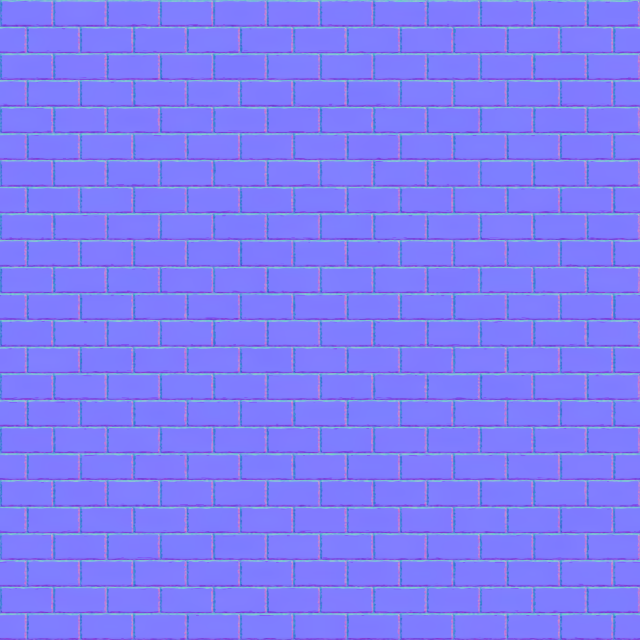
Write a three.js fragment shader that draws this texture map.

```glsl
// Tangent-space normal map of a running-bond brick wall with tight, worn joints.
// Each brick is a rounded box; its edge slopes, roughened by wrapping noise,
// join a slight tilt of the face, and the normal shortens inside the joints.

varying vec2 vUv;

// Lengths are in brick heights; a brick is 2 wide and 1 high.
const vec2 BRICKS = vec2(12.0, 24.0);      // repeats across and up
const vec2 HALF_BRICK = vec2(1.0, 0.5);
const float CORNER = 0.10;                 // corner radius
const float WIDTH_SIDE = 0.068;            // bevel width at left and right
const float WIDTH_LEVEL = 0.052;           // bevel width at top and bottom
const float SOFT = 0.028;                  // edge smoothing
const float WOBBLE = 0.040;                // raggedness of the bevel line
const float SLOPE_RIGHT = 0.58;
const float SLOPE_LEFT = 0.56;
const float SLOPE_TOP = 0.76;
const float SLOPE_BOTTOM = 0.54;
const float HALO_WIDTH = 0.13;             // worn shoulder inside the bevel
const float HALO_SLOPE = 0.07;
const float CORE_WIDTH = 0.030;            // mortar line between bricks
const vec2 CORE_SLOPE = vec2(-0.10, 0.12);
const vec3 SHORTEN = vec3(0.06, 0.10, 0.08); // normal loss: halo, bevel, core
const float CRUMBLE = 0.42;                // random slope within the joints
const float BRICK_TILT = 0.012;            // tilt that differs per brick
const float FACE_WAVE = 0.036;             // soft unevenness of a face
const vec2 FACE_BIAS = vec2(0.0, -0.02);
const float CHIP_SLOPE = 0.35;             // hairline chips along level edges

float hash(vec2 p) {
  return fract(sin(dot(p, vec2(127.1, 311.7))) * 43758.5453);
}

// Value noise on a grid of freq cells that wraps over the unit square.
float noise(vec2 uv, vec2 freq, float seed) {
  vec2 p = uv * freq;
  vec2 i = floor(p);
  vec2 f = fract(p);
  f = f * f * (3.0 - 2.0 * f);
  vec2 a = mod(i, freq) + seed;
  vec2 b = mod(i + 1.0, freq) + seed;
  return mix(mix(hash(a), hash(vec2(b.x, a.y)), f.x),
             mix(hash(vec2(a.x, b.y)), hash(b), f.x), f.y);
}

// Two independent noises, centred on zero.
vec2 noisePair(vec2 uv, vec2 freq, float seed) {
  return vec2(noise(uv, freq, seed), noise(uv, freq, seed + 22.0)) - 0.5;
}

void main() {
  // Running bond: even rows from the bottom are shifted by half a brick.
  vec2 grid = vUv * BRICKS;
  float row = floor(grid.y);
  grid.x += 0.5 * (1.0 - mod(row, 2.0));
  vec2 id = mod(floor(grid), BRICKS);
  vec2 local = (fract(grid) - 0.5) * 2.0 * HALF_BRICK;

  // Distance to the rounded outline and outward direction.
  vec2 inset = abs(local) - HALF_BRICK + CORNER;
  vec2 outer = max(inset, 0.0);
  float reach = length(outer);
  float dist = reach + min(max(inset.x, inset.y), 0.0) - CORNER;
  vec2 dir = outer / max(reach, 0.0001) * sign(local);

  // Ragged bevel: fine grain on the sides, long streaks on the level edges.
  float level = dir.y * dir.y;
  float grain = noise(vUv, vec2(360.0, 360.0), 3.0);
  float streak = noise(vUv, vec2(108.0, 360.0), 17.0);
  float rough = mix(grain, streak, level);
  float width = mix(WIDTH_SIDE, WIDTH_LEVEL, level) + WOBBLE * (rough - 0.5);
  float bevel = smoothstep(-width - SOFT, -width + SOFT, dist);
  float wear = 0.55 + 0.9 * mix(grain, rough, 0.5);
  float halo = smoothstep(-HALO_WIDTH, -0.05, dist);
  float core = smoothstep(-CORE_WIDTH, 0.0, dist);

  vec2 strength = vec2(dir.x > 0.0 ? SLOPE_RIGHT : SLOPE_LEFT,
                       dir.y > 0.0 ? SLOPE_TOP : SLOPE_BOTTOM);
  vec2 slope = dir * (strength * bevel * wear + HALO_SLOPE * halo);
  slope = mix(slope, 0.4 * slope + CORE_SLOPE, core);
  slope += CRUMBLE * bevel * noisePair(vUv, vec2(300.0, 420.0), 101.0);

  // Sparse hairline chips beside the level joints.
  float chip = smoothstep(0.76, 0.95, noise(vUv, vec2(120.0, 420.0), 41.0));
  float chipBand = smoothstep(0.36, 0.43, abs(local.y));
  slope.y -= CHIP_SLOPE * chip * chipBand * (1.0 - bevel);

  // Faces: a tilt per brick and a gentle wave.
  vec2 tilt = vec2(hash(id + 5.0), hash(id + 23.0)) - 0.5;
  vec2 wave = noisePair(vUv, vec2(24.0, 48.0), 61.0);
  slope += FACE_BIAS + 2.0 * BRICK_TILT * tilt + FACE_WAVE * wave;

  // Mixed directions in the joints average to a shorter normal.
  float size = 1.0 - dot(SHORTEN, vec3(halo, bevel, core));
  vec3 normal = normalize(vec3(slope, 1.0)) * size;
  gl_FragColor = vec4(normal * 0.5 + 0.5, 1.0);
}
```
